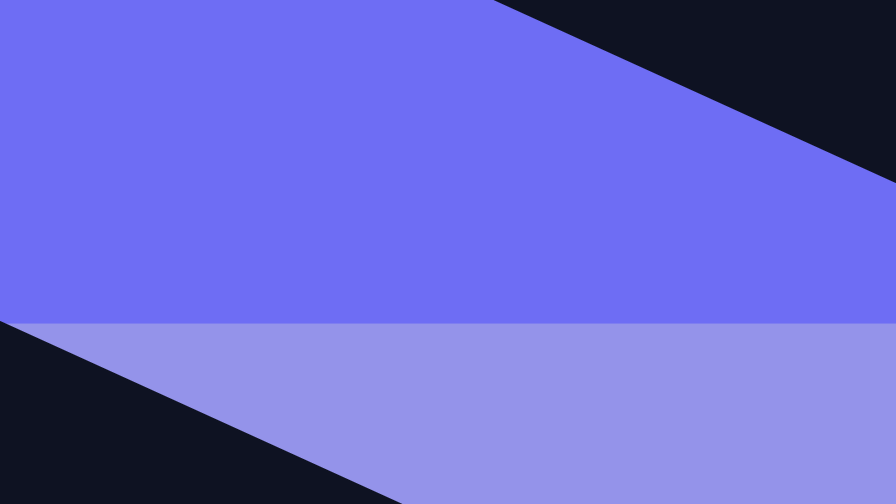
Reproduce this background procedurally as a Shadertoy shader.

```glsl
// A broad violet band slants across a near-black navy ground, its lower part
// covered by a pale lavender strip. The band is the set of points within a
// fixed distance of a tilted line through the centre; a level line splits it.

// Antialiased coverage of the region where the signed distance is negative.
float coverage(float dist, float pixel) {
    return clamp(0.5 - dist / pixel, 0.0, 1.0);
}

void mainImage(out vec4 fragColor, in vec2 fragCoord) {
    // Centred coordinates, one unit per canvas height
    vec2 p = (fragCoord - 0.5 * iResolution.xy) / iResolution.y;
    float pixel = 1.0 / iResolution.y;

    vec3 navy = vec3(0.055, 0.070, 0.133);
    vec3 violet = vec3(0.431, 0.427, 0.957);
    vec3 lavender = vec3(0.582, 0.578, 0.918);

    // Level split between violet and lavender
    vec3 bandColor = mix(violet, lavender, coverage(p.y + 0.142, pixel));

    // Slanted band, symmetric about the canvas centre
    vec2 bandNormal = normalize(vec2(0.455, 1.0));
    float bandDist = abs(dot(p, bandNormal)) - 0.4925;
    vec3 color = mix(navy, bandColor, coverage(bandDist, pixel));

    fragColor = vec4(color, 1.0);
}
```
